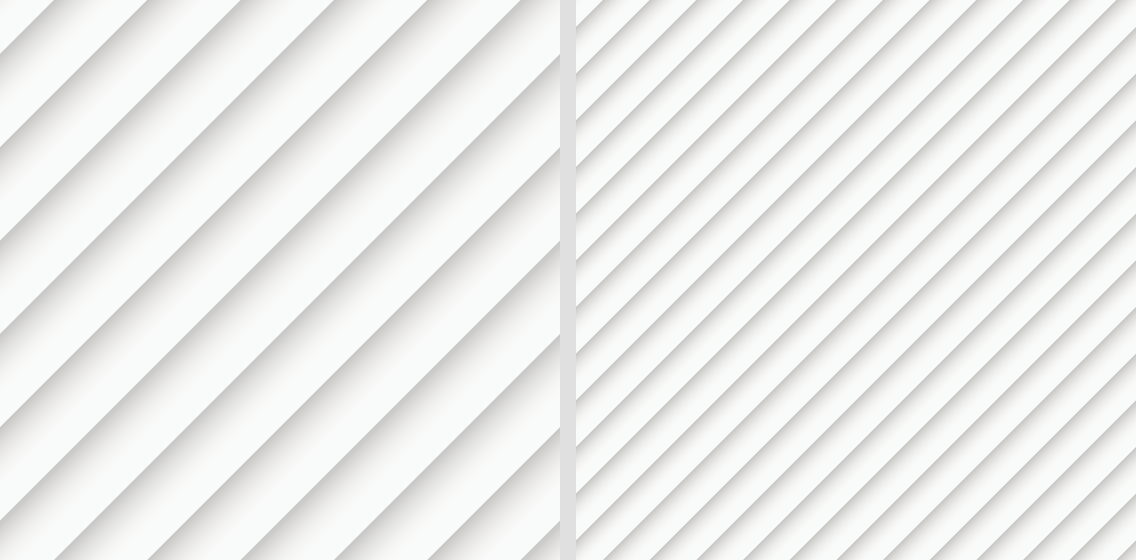
Left: one tile. Right: repeated 2 by 2.
Give the GLSL for this pattern, as a WebGL 2 fragment shader.

```glsl
#version 300 es
precision highp float;
// Draws overlapping white diagonal slats, each casting a soft grey shadow on the next.

uniform vec2 u_resolution;
out vec4 fragColor;

const float REPEATS = 6.0; // whole number across and down, so the canvas tiles

void main() {
    vec2 uv = gl_FragCoord.xy / u_resolution;

    // Signed distance past the slat edge, in periods, from -0.1 to 0.9
    float phase = REPEATS * (uv.x - uv.y) - 0.578;
    float past = fract(phase + 0.1) - 0.1;

    // Smooth the hard edge over one pixel
    float pixel = REPEATS * length(1.0 / u_resolution);
    float below = clamp(past / pixel + 0.5, 0.0, 1.0);

    // Quadratic falloff; red clears first for a faintly warm penumbra
    vec3 reach = vec3(0.67, 0.72, 0.73);
    vec3 fade = max(1.0 - max(past, 0.0) / reach, 0.0);
    vec3 shadow = fade * fade * below;

    vec3 paper = vec3(0.976, 0.984, 0.980);
    vec3 shade = vec3(0.775, 0.774, 0.770);
    fragColor = vec4(mix(paper, shade, shadow), 1.0);
}
```
